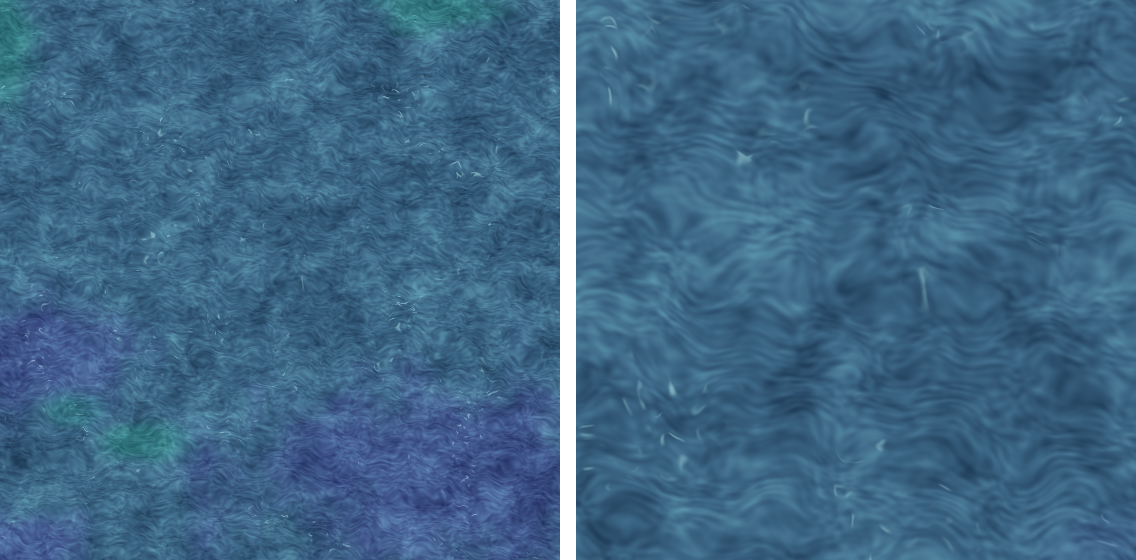
Left, the full canvas; right, a detail of the centre.
Write a Shadertoy shader that draws this texture.

```glsl
// Mottled blue watery surface with fine brushed fibres, pale glints and violet and green tints.

const vec3 DEEP_BLUE  = vec3(0.115, 0.235, 0.345);
const vec3 MID_BLUE   = vec3(0.235, 0.400, 0.522);
const vec3 PALE_BLUE  = vec3(0.370, 0.605, 0.695);
const vec3 GLINT      = vec3(0.580, 0.790, 0.820);
const vec3 VIOLET_TINT = vec3(0.020, -0.055, 0.035);
const vec3 GREEN_TINT  = vec3(-0.030, 0.075, -0.010);

// Tint patches: centre xy, radius zw
const vec4 VIOLET_PATCHES[3] = vec4[3](
    vec4(0.78, 0.14, 0.40, 0.20),
    vec4(0.08, 0.36, 0.17, 0.13),
    vec4(0.03, 0.02, 0.14, 0.07));
const vec4 GREEN_PATCHES[4] = vec4[4](
    vec4(0.00, 0.93, 0.10, 0.11),
    vec4(0.77, 1.00, 0.14, 0.06),
    vec4(0.12, 0.27, 0.07, 0.04),
    vec4(0.25, 0.21, 0.08, 0.04));

// Random unit gradient for a lattice cell
vec2 gradientAt(ivec2 cell, uint seed) {
    uint h = uint(cell.x) * 1597334677u ^ uint(cell.y) * 3812015801u ^ seed * 2654435769u;
    h = (h ^ (h >> 16)) * 2246822519u;
    h = (h ^ (h >> 13)) * 3266489917u;
    h ^= h >> 16;
    float angle = float(h & 65535u) * 6.28318 / 65536.0;
    return vec2(cos(angle), sin(angle));
}

float gradientNoise(vec2 p, uint seed) {
    ivec2 cell = ivec2(floor(p));
    vec2 f = fract(p);
    vec2 w = f * f * f * (f * (f * 6.0 - 15.0) + 10.0);
    ivec2 e = ivec2(1, 0);
    float a = dot(gradientAt(cell, seed), f);
    float b = dot(gradientAt(cell + e.xy, seed), f - vec2(1.0, 0.0));
    float c = dot(gradientAt(cell + e.yx, seed), f - vec2(0.0, 1.0));
    float d = dot(gradientAt(cell + e.xx, seed), f - vec2(1.0));
    return mix(mix(a, b, w.x), mix(c, d, w.x), w.y);
}

float fbm(vec2 p, int octaves, float gain, uint seed) {
    float sum = 0.0, amplitude = 1.0;
    for (int i = 0; i < octaves; i++) {
        sum += amplitude * gradientNoise(p, seed + uint(i));
        p = p * 2.03 + 17.3;
        amplitude *= gain;
    }
    return sum;
}

vec2 warp(vec2 p, float frequency, float amount, uint seed) {
    return p + amount * vec2(fbm(p * frequency, 2, 0.5, seed),
                             fbm(p * frequency, 2, 0.5, seed + 9u));
}

// Thin bright lines along the zero crossings of the noise
float ridges(vec2 p, float width, uint seed) {
    return 1.0 - smoothstep(0.0, width, abs(gradientNoise(p, seed)));
}

// Soft elliptical patch with an irregular border
float patchMask(vec2 p, vec4 shape, float raggedness) {
    float d = length((p - shape.xy) / shape.zw) + raggedness;
    return 1.0 - smoothstep(0.35, 1.25, d);
}

vec3 waterRamp(float tone) {
    vec3 color = mix(DEEP_BLUE, MID_BLUE, clamp(tone * 2.0, 0.0, 1.0));
    return mix(color, PALE_BLUE, clamp(tone * 2.0 - 1.0, 0.0, 1.3));
}

void mainImage(out vec4 fragColor, in vec2 fragCoord) {
    vec2 uv = fragCoord / iResolution.xy;

    // Broad clouds drift up to the right, smaller mottling lies flatter
    vec2 slanted = vec2(uv.x + 0.4 * uv.y, uv.y - 0.45 * uv.x);
    float clouds = fbm(warp(slanted, 4.0, 0.06, 11u) * vec2(4.5, 7.0), 3, 0.55, 21u);
    float mottle = fbm(warp(uv, 12.0, 0.025, 31u) * vec2(15.0, 22.0), 4, 0.62, 41u);

    // Fine fibres bend with the local flow
    vec2 flow = warp(uv, 16.0, 0.022, 51u);
    flow.y += 0.12 * flow.x;
    float fibres = fbm(flow * vec2(42.0, 105.0), 2, 0.8, 61u);
    float grain = gradientNoise(flow * vec2(120.0, 230.0), 71u);

    float tone = 0.49 + 0.27 * clouds + 0.30 * mottle + 0.27 * fibres + 0.20 * grain;
    vec3 color = waterRamp(tone);

    // Scattered clusters of short pale strokes
    float cluster = smoothstep(0.05, 0.55, fbm(uv * 9.0, 3, 0.6, 81u) + 0.3 * clouds);
    float strokes = ridges(warp(flow, 45.0, 0.008, 91u) * vec2(38.0, 70.0), 0.12, 101u);
    float broken = smoothstep(0.05, 0.4, gradientNoise(uv * vec2(75.0, 95.0), 111u));
    color = mix(color, GLINT, 0.75 * cluster * strokes * broken);

    // Violet and green drifts
    float raggedness = 0.55 * fbm(uv * 7.0, 3, 0.6, 121u);
    float violet = 0.0, green = 0.0;
    for (int i = 0; i < VIOLET_PATCHES.length(); i++)
        violet = max(violet, patchMask(uv, VIOLET_PATCHES[i], raggedness));
    for (int i = 0; i < GREEN_PATCHES.length(); i++)
        green = max(green, patchMask(uv, GREEN_PATCHES[i], raggedness));
    color += VIOLET_TINT * violet + GREEN_TINT * green;

    fragColor = vec4(clamp(color, 0.0, 1.0), 1.0);
}
```
